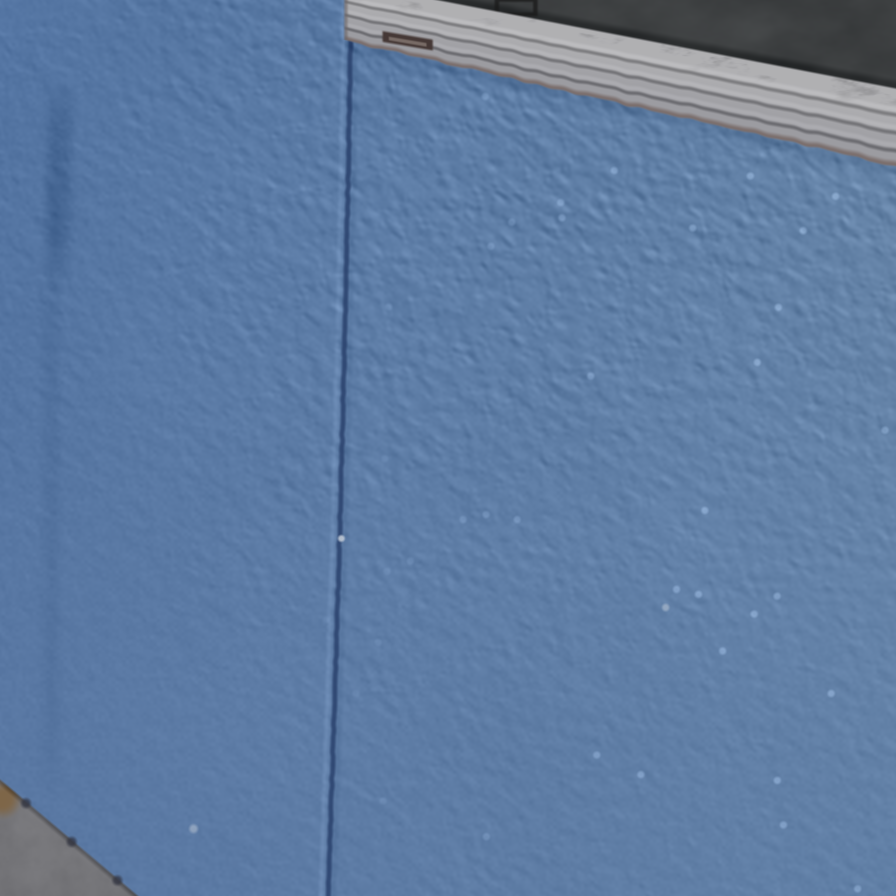
Give the GLSL for this texture, as a Shadertoy shader.

```glsl
float hash(vec2 p) {
    return fract(sin(dot(p, vec2(127.1, 311.7))) * 43758.5453);
}

float noise(vec2 p) {
    vec2 i = floor(p), f = fract(p);
    f = f * f * (3.0 - 2.0 * f);
    return mix(mix(hash(i), hash(i + vec2(1, 0)), f.x),
               mix(hash(i + vec2(0, 1)), hash(i + vec2(1, 1)), f.x), f.y);
}

float fbm(vec2 p) {
    float sum = 0.0, amp = 0.5;
    for (int i = 0; i < 4; i++) {
        sum += amp * noise(p);
        p = mat2(1.6, 1.2, -1.2, 1.6) * p + 7.3;
        amp *= 0.5;
    }
    return sum;
}

// Soft line of a given half width around d = 0
float band(float d, float halfWidth, float blur) {
    return 1.0 - smoothstep(halfWidth - blur, halfWidth + blur, abs(d));
}

float boxMask(vec2 p, vec2 halfSize, float blur) {
    return band(p.x, halfSize.x, blur) * band(p.y, halfSize.y, blur);
}

float fleck(vec2 p, vec2 centre, float radius) {
    return 1.0 - smoothstep(0.3 * radius, radius, length(p - centre));
}

// Height of the stucco, stretched along a falling diagonal
float stuccoHeight(vec2 p) {
    vec2 q = vec2(0.8 * p.x - 0.6 * p.y, 0.6 * p.x + 0.8 * p.y);
    q += 0.006 * vec2(noise(p * 45.0), noise(p * 45.0 + 19.0));
    return noise(q * vec2(65.0, 105.0)) + 0.45 * noise(q * vec2(135.0, 190.0) + 31.0);
}

// Sparse bright glints, one candidate per cell
float glints(vec2 p, float cells) {
    vec2 id = floor(p * cells);
    vec2 centre = 0.25 + 0.5 * vec2(hash(id + 3.1), hash(id + 8.7));
    float chosen = step(0.94, hash(id + 15.3));
    return chosen * fleck(fract(p * cells), centre, 0.2);
}

vec3 wallColor(vec2 p, float seamX) {
    vec3 low = mix(vec3(0.355, 0.475, 0.645), vec3(0.385, 0.505, 0.655), p.x);
    vec3 high = mix(vec3(0.325, 0.455, 0.635), vec3(0.405, 0.525, 0.665), p.x);
    vec3 col = mix(low, high, smoothstep(0.0, 1.0, p.y));
    col += 0.025 * (fbm(p * 5.0) - 0.47);

    // Relief lit from the upper right
    float relief = stuccoHeight(p) - stuccoHeight(p + vec2(0.0028, 0.0032));
    float rough = mix(0.035, 0.11, smoothstep(0.05, 0.9, p.y));
    rough *= mix(0.4, 1.0, smoothstep(0.05, 0.5, p.x));
    col += rough * relief + 0.018 * (noise(p * 260.0) - 0.5);
    col += 0.13 * glints(p, 34.0) * smoothstep(0.2, 0.8, p.x);

    // Vertical stains near the left side
    float upper = smoothstep(0.66, 0.76, p.y) * (1.0 - smoothstep(0.86, 0.92, p.y));
    float lower = smoothstep(0.08, 0.2, p.y) * (1.0 - smoothstep(0.75, 0.9, p.y));
    col -= 0.055 * upper * band(p.x - 0.067, 0.013, 0.010);
    col -= 0.022 * lower * band(p.x - 0.057, 0.009, 0.009);

    // Panel seam with a lit lip
    float d = p.x - seamX + 0.0012 * (noise(vec2(3.0, p.y * 130.0)) - 0.5);
    col = mix(col, vec3(0.15, 0.24, 0.41), 0.8 * band(d, 0.0027, 0.0022));
    col += 0.045 * band(d + 0.008, 0.0025, 0.0025);
    col -= 0.025 * band(d - 0.006, 0.003, 0.003);

    // Chipped paint
    vec3 chip = vec3(0.75, 0.79, 0.84);
    col = mix(col, chip, 0.9 * fleck(p, vec2(0.381, 0.399), 0.0055));
    col = mix(col, chip, 0.5 * fleck(p, vec2(0.216, 0.075), 0.007));
    return mix(col, chip, 0.5 * fleck(p, vec2(0.743, 0.322), 0.006));
}

// t runs from 0 at the lower edge to 1 at the glass
vec3 frameColor(vec2 p, float t) {
    vec3 col = mix(vec3(0.61, 0.61, 0.63), vec3(0.69, 0.69, 0.70), smoothstep(0.1, 0.8, t));
    for (int i = 0; i < 3; i++) {
        float groove = t - 0.20 - 0.23 * float(i);
        col -= 0.19 * band(groove, 0.025, 0.025);
        col += 0.05 * band(groove - 0.07, 0.03, 0.03);
    }
    float dirt = smoothstep(0.5, 0.8, fbm(p * vec2(35.0, 90.0)));
    col -= 0.15 * dirt * smoothstep(0.6, 1.0, t);
    col = mix(col, vec3(0.43, 0.36, 0.34), 0.7 * band(t, 0.06, 0.04));
    vec2 slot = vec2(p.x - 0.455, p.y - 0.9545 + 0.17 * (p.x - 0.455));
    col = mix(col, vec3(0.27, 0.22, 0.21), boxMask(slot, vec2(0.028, 0.006), 0.002));
    return mix(col, vec3(0.47, 0.42, 0.40), boxMask(slot + vec2(0.0, 0.001), vec2(0.021, 0.002), 0.0015));
}

vec3 glassColor(vec2 p, float edgeY) {
    vec3 col = vec3(0.245, 0.255, 0.26) + 0.08 * (fbm(p * vec2(18.0, 30.0)) - 0.47);
    col -= 0.09 * band(p.y - edgeY, 0.008, 0.005);
    vec2 latch = p - vec2(0.576, 0.992);
    float rim = boxMask(latch, vec2(0.024, 0.010), 0.002) - boxMask(latch, vec2(0.019, 0.006), 0.002);
    return mix(col, vec3(0.10), 0.75 * rim);
}

vec3 groundColor(vec2 p, float d) {
    vec3 col = vec3(0.46, 0.46, 0.475) + 0.08 * (fbm(p * 40.0) - 0.47);
    col = mix(col, vec3(0.50, 0.39, 0.25), 0.85 * fleck(p, vec2(0.003, 0.108), 0.025));
    return col - 0.13 * band(d, 0.004, 0.003);
}

void mainImage(out vec4 fragColor, in vec2 fragCoord) {
    vec2 p = fragCoord / iResolution.xy;
    float soft = 0.0018;
    float seamX = 0.366 + 0.0365 * p.y - 0.0105 * p.y * p.y;
    vec3 col = wallColor(p, seamX);

    // Window frame and glass
    float ragged = 0.003 * (noise(vec2(p.x * 70.0, 2.0)) - 0.5);
    float sillY = 0.954 - 0.228 * (p.x - 0.387) + ragged;
    float glassY = 1.0 - 0.193 * (p.x - 0.488);
    float t = (p.y - sillY) / (glassY - sillY);
    float right = smoothstep(-soft, soft, p.x - 0.385);
    col -= 0.05 * right * band(p.y - sillY + 0.004, 0.005, 0.004);
    col = mix(col, frameColor(p, t), right * smoothstep(-soft, soft, p.y - sillY));
    col = mix(col, vec3(0.42, 0.40, 0.41), 0.6 * band(p.x - 0.386, 0.002, 0.002) * step(sillY, p.y));
    col = mix(col, glassColor(p, glassY), right * smoothstep(-soft, soft, p.y - glassY));

    // Ground corner with dark stones on its edge
    float d = (0.13 - 0.844 * p.x - p.y) / 1.31;
    col = mix(col, groundColor(p, d), smoothstep(-soft, soft, d));
    for (int i = 0; i < 3; i++) {
        float x = 0.029 + 0.051 * float(i);
        col = mix(col, vec3(0.19, 0.20, 0.25), 0.75 * fleck(p, vec2(x, 0.128 - 0.844 * x), 0.008));
    }
    fragColor = vec4(clamp(col, 0.0, 1.0), 1.0);
}
```
